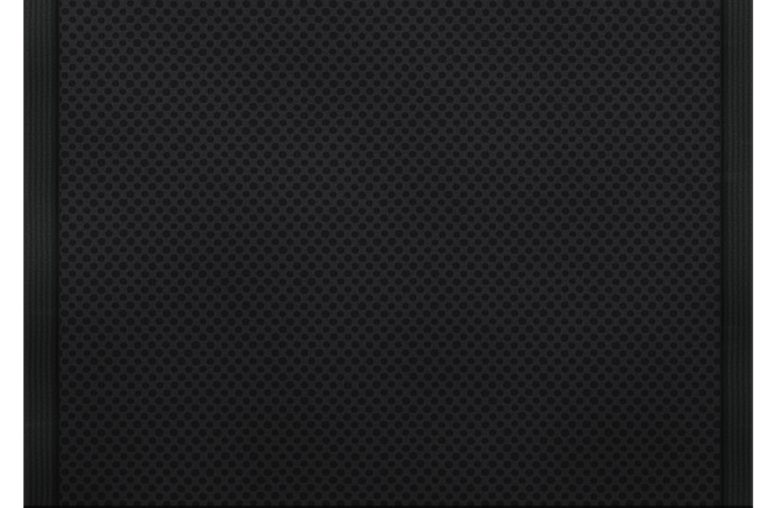
Reproduce this texture procedurally as a Shadertoy shader.

```glsl
#define WEAVE_COUNT vec2(53.0, 32.0)
#define MAT_EDGES vec2(0.0305, 0.9805)
#define PANEL_EDGES vec2(0.0775, 0.9375)
#define OVAL_RADIUS vec2(0.29, 0.50)
#define RIB_PITCH 0.0072
#define THREAD_LIGHT vec3(0.142, 0.138, 0.145)
#define THREAD_DARK vec3(0.077, 0.072, 0.078)
#define BORDER_COLOR vec3(0.125, 0.128, 0.128)
#define EDGE_COLOR vec3(0.25, 0.25, 0.245)
#define BACKGROUND vec3(1.0)
#define GRAIN 0.22

float hash(vec2 p) {
    p = fract(p * vec2(0.1031, 0.1137));
    p += dot(p, p.yx + 33.33);
    return fract((p.x + p.y) * p.x * 17.0);
}

vec2 gradient(vec2 cell) {
    float angle = 6.2832 * hash(cell);
    return vec2(cos(angle), sin(angle));
}

// Gradient noise, roughly -0.7 to 0.7
float noise(vec2 p) {
    vec2 i = floor(p), f = fract(p);
    vec2 u = f * f * f * (f * (f * 6.0 - 15.0) + 10.0);
    vec2 e = vec2(0.0, 1.0);
    float low = mix(dot(gradient(i), f), dot(gradient(i + e.yx), f - e.yx), u.x);
    float high = mix(dot(gradient(i + e.xy), f - e.xy), dot(gradient(i + e.yy), f - e.yy), u.x);
    return mix(low, high, u.y);
}

// Staggered rows of dark ovals, each with a faint thread down its middle
vec3 weave(vec2 uv) {
    vec2 q = uv * WEAVE_COUNT;
    q += 0.10 * vec2(noise(uv * 14.0), noise(uv * 14.0 + 40.0));
    float row = floor(q.y * 2.0);
    float x = q.x + 0.5 * mod(row, 2.0);
    vec2 d = vec2(fract(x), fract(q.y * 2.0)) - 0.5;
    float variation = hash(vec2(floor(x), row) + 7.0);

    float radius = length(d / OVAL_RADIUS);
    float oval = 1.0 - smoothstep(0.62, 1.2, radius + 0.25 * (variation - 0.5));
    float thread = exp(-d.x * d.x * 180.0) * (1.0 - smoothstep(0.2, 0.5, abs(d.y)));
    vec3 color = mix(THREAD_LIGHT, THREAD_DARK, oval * (0.8 + 0.2 * variation));
    return color + 0.016 * thread * variation;
}

// Ribbed binding with soft creases
vec3 border(vec2 uv) {
    float bend = 0.25 * noise(uv * vec2(20.0, 9.0));
    float rib = 0.5 + 0.5 * cos(6.2832 * (uv.x / RIB_PITCH + bend));
    float wear = noise(vec2(uv.x * 12.0, uv.y * 5.0 + 3.0));
    float crease = smoothstep(0.25, 0.6, noise(vec2(uv.x * 8.0, uv.y * 34.0)));
    return BORDER_COLOR * (0.82 + 0.3 * rib + 0.3 * wear + 0.18 * crease);
}

void mainImage(out vec4 fragColor, in vec2 fragCoord) {
    vec2 uv = fragCoord / iResolution.xy;
    float soft = max(0.0012, 0.75 / iResolution.x);

    // Signed insets from the outer edges and from the woven panel
    float inset = min(uv.x - MAT_EDGES.x, MAT_EDGES.y - uv.x);
    float panel = min(uv.x - PANEL_EDGES.x, PANEL_EDGES.y - uv.x);
    vec3 color = mix(border(uv), weave(uv), smoothstep(-soft, soft, panel));

    // Uneven light, darker toward the bottom
    float mottle = noise(uv * vec2(5.0, 4.0) + 11.0);
    float shade = mix(0.82, 1.1, smoothstep(0.0, 0.75, uv.y));
    color *= shade + 0.12 * mottle;
    color *= 1.0 + GRAIN * noise(uv * vec2(330.0, 218.0));

    // Seam beside the panel, worn outer edge and dark lower hem
    color *= 1.0 - 0.45 * exp(-pow((panel + 0.004) / 0.004, 2.0));
    color = mix(color, EDGE_COLOR, 0.65 * exp(-max(inset, 0.0) / 0.0025));
    color *= mix(0.35, 1.0, smoothstep(0.002, 0.007, uv.y));

    color = mix(BACKGROUND, color, smoothstep(-soft, soft, inset));
    fragColor = vec4(color, 1.0);
}
```
